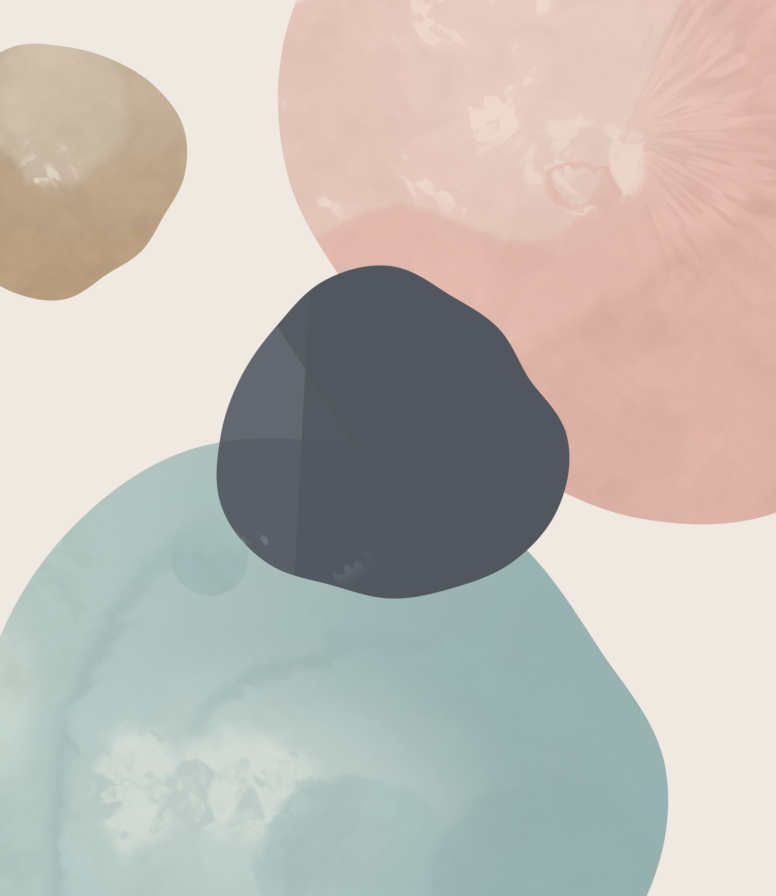
Give the GLSL for this background, as a Shadertoy shader.

```glsl
// Outline radii at 16 even angles, counterclockwise from +x
const float SLATE_RADII[16] = float[16](.197, .168, .171, .172, .191, .190, .178, .180,
                                        .190, .204, .197, .178, .180, .182, .195, .203);
const float SAND_RADII[16] = float[16](.134, .143, .141, .139, .143, .154, .150, .137,
                                       .130, .137, .143, .143, .139, .121, .121, .120);
const float TEAL_RADII[16] = float[16](.391, .345, .340, .354, .367, .384, .383, .382,
                                       .384, .391, .391, .391, .391, .391, .371, .395);
const float ROSE_RADII[16] = float[16](.391, .391, .391, .404, .417, .430, .436, .428,
                                       .395, .350, .349, .355, .384, .406, .391, .391);

// Coverage of a pebble whose radius is a periodic cubic spline
float pebble(vec2 p, float radii[16]) {
    float t = fract(atan(p.y, p.x) / 6.28318 + 1.0) * 16.0;
    int i = int(t);
    float f = fract(t);
    float a = radii[(i + 15) % 16], b = radii[i % 16];
    float c = radii[(i + 1) % 16], d = radii[(i + 2) % 16];
    float r = b + .5 * f * (c - a + f * (2. * a - 5. * b + 4. * c - d + f * (3. * (b - c) + d - a)));
    float aa = .9 / iResolution.y;
    return smoothstep(-aa, aa, r - length(p));
}

vec3 hash3(vec2 p) {
    vec3 q = fract(vec3(p.xyx) * vec3(.1031, .1030, .0973));
    q += dot(q, q.yxz + 33.33);
    return fract((q.xxy + q.yzz) * q.zyx);
}

// Cellular noise: one tone per cell, with softened borders
float patches(vec2 p) {
    vec2 cell = floor(p), sum = vec2(0);
    for (int j = -1; j <= 1; j++)
    for (int i = -1; i <= 1; i++) {
        vec2 id = cell + vec2(i, j);
        vec3 h = hash3(id + 100.);
        vec2 d = id + .15 + .7 * h.xy - p;
        float w = exp(-16. * dot(d, d));
        sum += w * vec2(h.z, 1);
    }
    return sum.x / sum.y;
}

// Layered patches, bent by sines
float wash(vec2 p) {
    p += .009 * sin(p.yx * 31. + vec2(1, 4)) + .004 * sin(p.yx * 83. + vec2(3, 0));
    float v = 0., amp = .4;
    for (int i = 0; i < 4; i++) {
        v += amp * patches(p * 13.);
        p = mat2(1.7, 1.3, -1.3, 1.7) * p + 3.;
        amp *= .68;
    }
    return v;
}

float disc(vec2 p, vec2 center, vec2 radii, float soft) {
    return 1. - smoothstep(1. - soft, 1. + soft, length((p - center) / radii));
}

float ring(vec2 p, vec2 center, vec2 radii, float width) {
    return 1. - smoothstep(0., width, abs(length((p - center) / radii) - 1.));
}

vec3 tealPaint(vec2 p, vec2 q, float grain) {
    vec3 deep = vec3(.595, .698, .692);
    vec3 c = mix(vec3(.71, .785, .765), deep, smoothstep(.0, .62, q.x + .35 * (grain - .5)));
    c = mix(c, vec3(.79, .83, .805), .6 * disc(q, vec2(.30, .09), vec2(.2, .14), .5));
    c = mix(c, vec3(.78, .83, .80), .7 * disc(q, vec2(.0, .22), vec2(.04, .09), .4));
    // Overlapping brush arcs and pools
    c = mix(c, deep, .45 * ring(q, vec2(.43, .06), vec2(.25, .225), .08) * smoothstep(.12, .24, p.y));
    c = mix(c, deep, .4 * ring(q, vec2(.30, .06), vec2(.24, .36), .09) * smoothstep(.32, .2, p.x));
    c = mix(c, deep, .55 * disc(p, vec2(.234, .378), vec2(.043), .04) * smoothstep(.41, .37, p.y));
    float lights = disc(q, vec2(.155, .12), vec2(.045, .07), .25)
                 + disc(q, vec2(.27, .125), vec2(.085, .055), .3);
    c = mix(c, vec3(.83, .858, .83), .75 * min(lights, 1.) * smoothstep(.38, .58, grain));
    c = mix(c, deep + .035, .55 * disc(q, vec2(.4, .03), vec2(.11, .1), .06));
    c = mix(c, deep - .012, .5 * disc(q, vec2(.61, .02), vec2(.13, .11), .08));
    return c + .07 * (grain - .5) * smoothstep(.8, .3, p.x);
}

vec3 rosePaint(vec2 p, vec2 q, float grain) {
    vec3 deep = vec3(.866, .696, .648);
    float above = q.y - .603 - .665 * (q.x - .586);
    vec3 c = mix(deep, vec3(.88, .722, .675), smoothstep(-.015, .015, above));
    // Pale upper wash with a wavy lower rim
    float rim = p.y - .748 - .02 * sin(23. * p.x - 8.76) - .35 * smoothstep(.62, .85, p.x);
    rim += .3 * (q.y - p.y);
    c = mix(c, vec3(.891, .77, .725), smoothstep(-.004, .008, rim));
    c = mix(c, vec3(.91, .815, .77), .55 * disc(q, vec2(.6, .92), vec2(.17, .15), .4));
    // Radial bristle marks
    vec2 d = p - vec2(.69, .85);
    float bristle = patches(vec2(atan(d.y, d.x) * 22., length(d) * 24.));
    c += .045 * (bristle - .5) * smoothstep(.69, .76, p.x) * smoothstep(.62, .76, p.y);
    float light = disc(q, vec2(.652, .815), vec2(.072, .055), .12);
    c = mix(c, vec3(.92, .842, .80), .85 * light * smoothstep(.3, .5, grain));
    c = mix(c, deep + .025, .7 * ring(q, vec2(.645, .79), vec2(.036, .022), .25));
    c = mix(c, vec3(.93, .86, .82), .6 * smoothstep(.67, .74, grain) * smoothstep(.0, .03, rim));
    return c + .045 * (grain - .5);
}

vec3 sandPaint(vec2 p, vec2 q, float grain) {
    vec3 c = mix(vec3(.725, .625, .51), vec3(.765, .69, .595), smoothstep(.7, .92, q.y));
    c = mix(c, vec3(.81, .75, .675), .75 * disc(q, vec2(.055, .885), vec2(.085, .08), .15));
    c = mix(c, vec3(.89, .86, .81), .8 * disc(q, vec2(.055, .826), vec2(.032, .022), .35)
              * smoothstep(.4, .56, grain));
    return c + .07 * (grain - .5);
}

vec3 slatePaint(vec2 p, float teal, float grain) {
    float aa = 1. / iResolution.y;
    float left = smoothstep(aa, -aa, p.x - .329 - .052 * (p.y - .362));
    float crease = min(.309 - .638 * (p.y - .637), .466 + .17 * (p.y - .391));
    float below = smoothstep(aa, -aa, p.x - crease);
    vec3 c = vec3(.322, .341, .371) + .016 * left + .009 * below + .042 * left * below;
    c = mix(c, vec3(.31, .34, .372), .55 * teal);
    return c + .1 * disc(p, vec2(.315, .375), vec2(.08, .03), .4) * smoothstep(.58, .68, grain);
}

void mainImage(out vec4 fragColor, in vec2 fragCoord) {
    vec2 p = fragCoord / iResolution.y;
    float grain = wash(p);
    vec2 ragged = p + .035 * (vec2(grain, wash(p + 7.)) - .5);

    // Paper, then pebbles from back to front
    vec3 color = vec3(.941, .914, .882);
    float teal = pebble(p - vec2(.352, .141), TEAL_RADII);
    color = mix(color, tealPaint(p, ragged, grain), teal);
    color = mix(color, rosePaint(p, ragged, grain), pebble(p - vec2(.716, .805), ROSE_RADII));
    color = mix(color, sandPaint(p, ragged, grain), pebble(p - vec2(.072, .805), SAND_RADII));
    color = mix(color, slatePaint(p, teal, grain), pebble(p - vec2(.436, .512), SLATE_RADII));
    fragColor = vec4(color, 1);
}
```
